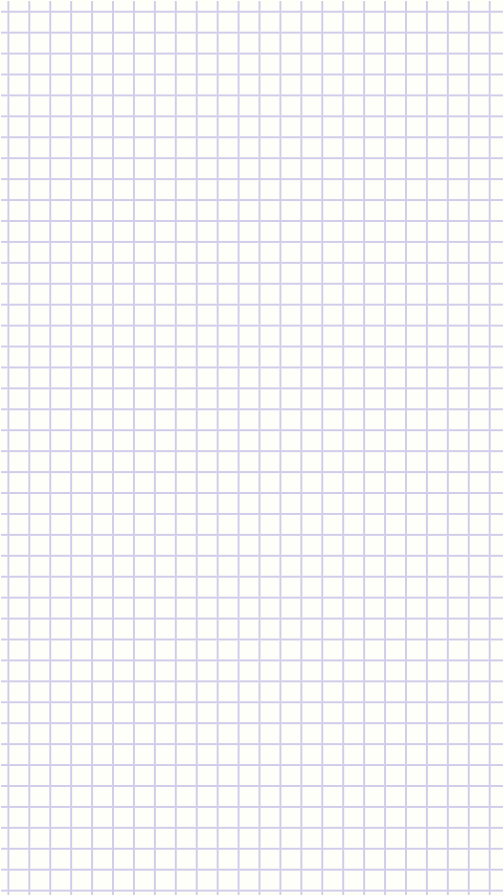
A Shadertoy shader for this pattern:

```glsl
// Coverage of ruled lines, one per unit, by distance to the nearest line
vec2 ruledLines(vec2 cell, float halfWidth, float pixel) {
    vec2 dist = abs(fract(cell + 0.5) - 0.5);
    return clamp((halfWidth - dist) / pixel + 0.5, 0.0, min(1.0, 2.0 * halfWidth / pixel));
}

void mainImage(out vec4 fragColor, in vec2 fragCoord) {
    // Square cells, measured from the top left corner
    float pixel = 24.085 / iResolution.x;
    vec2 fromTopLeft = vec2(fragCoord.x, iResolution.y - fragCoord.y) * pixel;
    vec2 ink = ruledLines(fromTopLeft - vec2(0.401, 0.56), 0.047, pixel);

    // Narrow blank margin around the sheet
    vec2 sheet = iResolution.xy * pixel;
    vec2 edge = min(fromTopLeft, sheet - fromTopLeft);
    float inside = clamp((min(edge.x, edge.y) - 0.05) / pixel + 0.5, 0.0, 1.0);

    // Lavender ink on warm white paper, without darker crossings
    vec3 paper = vec3(1.0, 1.0, 0.98);
    vec3 lavender = vec3(0.82, 0.80, 0.915);
    fragColor = vec4(mix(paper, lavender, max(ink.x, ink.y) * inside), 1.0);
}
```
